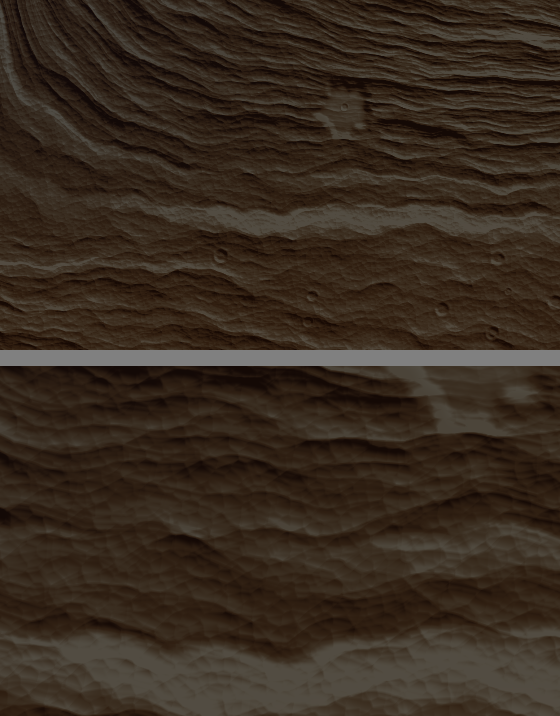
Top: the whole. Bottom: its middle third, enlarged.
This texture is drawn by a WebGL 2 fragment shader. Its source:

```glsl
#version 300 es
precision highp float;
// Dim, side-lit desert plateau cut by curving fault scarps, with eroded ridges and craters.
uniform vec2 u_resolution;
out vec4 fragColor;

vec2 hash2(vec2 p) {
    vec3 q = fract(p.xyx * vec3(0.1031, 0.1030, 0.0973));
    q += dot(q, q.yzx + 33.33);
    return fract((q.xx + q.yz) * q.zy);
}

// Squared distance to the nearest scattered point: bowls parted by sharp crests.
float cells(vec2 p) {
    vec2 cell = floor(p), f = p - cell;
    float nearest = 4.0;
    for (int j = -1; j <= 1; j++) {
        for (int i = -1; i <= 1; i++) {
            vec2 o = vec2(i, j);
            vec2 d = o + hash2(cell + o) - f;
            nearest = min(nearest, dot(d, d));
        }
    }
    return nearest;
}

// Bends the plane so that constant y follows the faults.
vec2 flow(vec2 p) {
    float v = p.y - 0.75 * max(p.y - 0.33, 0.0) * exp(-2.0 * p.x);
    v += 0.24 * p.x * smoothstep(0.5, 1.1, p.y);
    v += 0.12 * p.x * (1.0 - smoothstep(-0.2, 0.5, p.y));
    v += 0.010 * sin(8.0 * p.x + 5.0 * p.y) + 0.006 * sin(21.0 * p.x - 9.0 * p.y + 1.0);
    v += 0.003 * sin(57.0 * p.x + 31.0 * p.y) + 0.005 * cells(p * 26.0);
    return vec2(p.x, v);
}

// Distance from the large crater, with a scalloped outline.
float basinRadius(vec2 p) {
    vec2 d = p - vec2(0.985, 0.69);
    float a = atan(d.y, d.x + 1e-5);
    return length(d) * (1.0 + 0.09 * sin(5.0 * a + 1.0) + 0.05 * sin(11.0 * a));
}

float bowl(float d, float radius) {
    float rim = d / radius - 1.0;
    return radius * (0.15 * exp(-20.0 * rim * rim) - 0.6 * (1.0 - smoothstep(-0.6, 0.0, rim)));
}

float height(vec2 p) {
    vec2 q = flow(p);
    // Long fault blocks, then shorter ridges
    float h = 0.75 * cells(q * vec2(2.6, 12.0)) / 12.0;
    h += 0.75 * cells(q * vec2(6.0, 27.0) + 7.3) / 27.0;
    h += 0.55 * cells(q * vec2(15.0, 52.0) + 3.1) / 52.0;
    // Slanted gullies and grit
    h += 0.35 * cells(vec2(p.x + 0.6 * p.y, p.y - 0.5 * p.x) * vec2(28.0, 50.0)) / 50.0;
    h += 0.35 * cells(p * vec2(80.0, 95.0)) / 95.0;
    // Large flat-floored crater
    float r = basinRadius(p);
    h *= mix(0.35, 1.0, smoothstep(0.045, 0.085, r));
    h -= 0.032 * (1.0 - smoothstep(0.055, 0.085, r));
    h += bowl(length(p - vec2(0.985, 0.695)), 0.011);
    // Small craters on the lower plain
    for (int i = 0; i < 8; i++) {
        vec2 rnd = hash2(vec2(float(i) * 3.7 + 2.0, 11.0));
        vec2 centre = vec2(0.5 + 1.1 * rnd.x, 0.03 + 0.32 * rnd.y);
        h += bowl(length(p - centre), 0.010 + 0.013 * fract(rnd.x * 7.0));
    }
    return h;
}

// Pale slope: crisp upper edge, softer lower edge.
float scarp(float v, float centre, float width) {
    float d = (v - centre) / width;
    return smoothstep(1.0, 0.6, d) * smoothstep(-1.2, 0.1, d);
}

void main() {
    vec2 p = gl_FragCoord.xy / u_resolution.y;
    vec2 q = flow(p);

    // Light from the upper right
    float stepSize = 0.003;
    float relief = (height(p) - height(p + stepSize * vec2(0.5, 0.86))) / stepSize;
    relief = clamp(relief, -2.2, 1.8);
    float tone = 0.149 + 0.058 * relief;

    // Main scarps, fading in and out along their length
    float patches = 0.65 + 0.35 * sin(5.0 * p.x + 2.0 * sin(3.1 * p.x + 9.0 * p.y));
    float east = smoothstep(0.3, 0.85, p.x);
    tone += 0.105 * scarp(q.y, 0.378, mix(0.014, 0.034, east)) * mix(patches, 1.0, east);
    tone += 0.075 * scarp(q.y, 0.468, 0.017) * patches;
    tone += 0.070 * scarp(q.y, 0.115, 0.020) * patches;
    tone += 0.055 * scarp(q.y, 0.250, 0.014) * (1.0 - east);
    tone += 0.060 * scarp(q.y, 1.130, 0.022) * patches;

    // Shadowed canyon east of the crater, pale on its northern lip
    float along = smoothstep(1.04, 1.10, p.x) * smoothstep(1.42, 1.30, p.x);
    float across = p.y - 0.665 + 0.28 * (p.x - 1.07) + (q.y - flow(vec2(p.x, 0.6)).y) * 0.1;
    across += 0.015 * sin(31.0 * p.x) * sin(13.0 * p.x);
    tone += along * (0.06 * scarp(across, 0.045, 0.02) - 0.09 * scarp(across, 0.005, 0.02));

    // Crater floor dust and broad uneven light
    tone += 0.065 * (1.0 - smoothstep(0.035, 0.075, basinRadius(p)));
    tone += 0.012 * sin(3.0 * p.x + 4.0 * p.y) * sin(5.0 * p.y - 2.0 * p.x);
    float corner = smoothstep(1.1, 0.1, length(p - vec2(0.1, 1.05)));
    tone -= 0.018 * corner;

    // Shadow, brown rock, grey-brown slope and pale dust
    vec3 colour = mix(vec3(0.08, 0.035, 0.018), vec3(0.185, 0.122, 0.07), smoothstep(0.035, 0.135, tone));
    colour = mix(colour, vec3(0.225, 0.175, 0.122), smoothstep(0.125, 0.18, tone));
    colour = mix(colour, vec3(0.32, 0.30, 0.26), smoothstep(0.17, 0.28, tone));
    colour += corner * vec3(-0.012, -0.002, 0.012);
    colour += vec3(0.010, 0.0, -0.006) * smoothstep(0.6, 0.0, p.y);
    fragColor = vec4(colour, 1.0);
}
```
